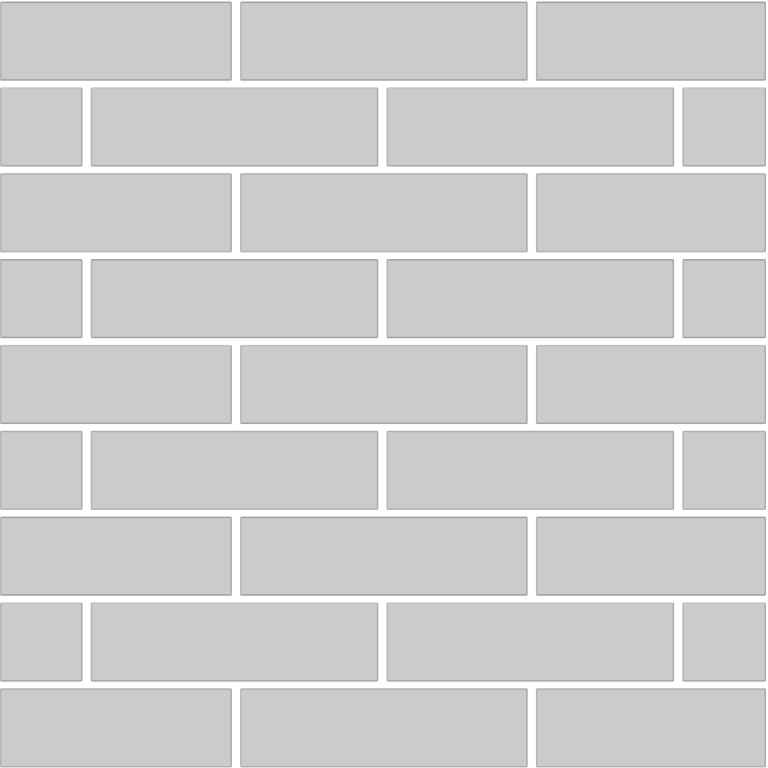
Give the GLSL for this pattern, as a WebGL 1 fragment shader.

```glsl
precision highp float;
// Running-bond wall of pale grey bricks with white joints and thin shaded rims.

uniform vec2 u_resolution;

const vec2 PITCH = vec2(0.38516, 0.11178);   // brick plus joint
const vec2 JOINT = vec2(0.0107, 0.0087);     // joint widths: upright, level
const float FIRST_ROW = -0.00365;            // centre of the lowest level joint
const float EVEN_SHIFT = 0.3073;             // an upright joint in even rows
const float ODD_SHIFT = 0.1128;              // an upright joint in odd rows
const float WALL_RIGHT = 0.9974;             // right end of the wall
const float RIM_WIDTH = 0.0020;
const float CORNER_RADIUS = 0.0020;

const vec3 MORTAR = vec3(1.0);
const vec3 BRICK = vec3(0.797, 0.797, 0.803);
const vec3 RIM_TINT = vec3(1.0, 1.0, 1.008);

// Rim greys for the three kinds of row, which take turns going up
const vec3 TOP_RIM = vec3(0.69, 0.76, 0.63);
const vec3 BOTTOM_RIM = vec3(0.70, 0.65, 0.63);
const float LEFT_RIM = 0.71;
const float RIGHT_RIM = 0.67;

float roundedBox(vec2 p, vec2 halfSize, float radius) {
  vec2 q = abs(p) - halfSize + radius;
  return length(max(q, 0.0)) + min(max(q.x, q.y), 0.0) - radius;
}

// Share of a pixel inside a shape at signed distance d
float coverage(float d, float pixel) {
  return clamp(0.5 - d / pixel, 0.0, 1.0);
}

float pickByRow(vec3 greys, float row) {
  float kind = mod(row, 3.0);
  return kind < 0.5 ? greys.x : (kind < 1.5 ? greys.y : greys.z);
}

// Grey of the side of the brick nearest to p
float rimGrey(vec2 p, vec2 halfSize, float row) {
  vec2 inset = halfSize - abs(p);
  if (inset.x < inset.y) return p.x < 0.0 ? LEFT_RIM : RIGHT_RIM;
  return pickByRow(p.y < 0.0 ? BOTTOM_RIM : TOP_RIM, row);
}

void main() {
  vec2 uv = gl_FragCoord.xy / u_resolution;
  float pixel = 1.0 / min(u_resolution.x, u_resolution.y);

  // Brick that holds this point, cut off at the ends of the wall
  float row = floor((uv.y - FIRST_ROW) / PITCH.y);
  float shift = mod(row, 2.0) < 0.5 ? EVEN_SHIFT : ODD_SHIFT;
  vec2 start = vec2(shift, FIRST_ROW);
  vec2 corner = start + floor((uv - start) / PITCH) * PITCH;
  vec2 low = corner + 0.5 * JOINT;
  vec2 high = corner + PITCH - 0.5 * JOINT;
  low.x = max(low.x, 0.0);
  high.x = min(high.x, WALL_RIGHT);

  // Face inside rim inside mortar
  vec2 p = uv - 0.5 * (low + high);
  vec2 halfSize = 0.5 * (high - low);
  float d = roundedBox(p, halfSize, CORNER_RADIUS);
  vec3 rim = rimGrey(p, halfSize, row) * RIM_TINT;
  vec3 color = mix(MORTAR, rim, coverage(d, pixel));
  color = mix(color, BRICK, coverage(d + RIM_WIDTH, pixel));

  gl_FragColor = vec4(color, 1.0);
}
```
